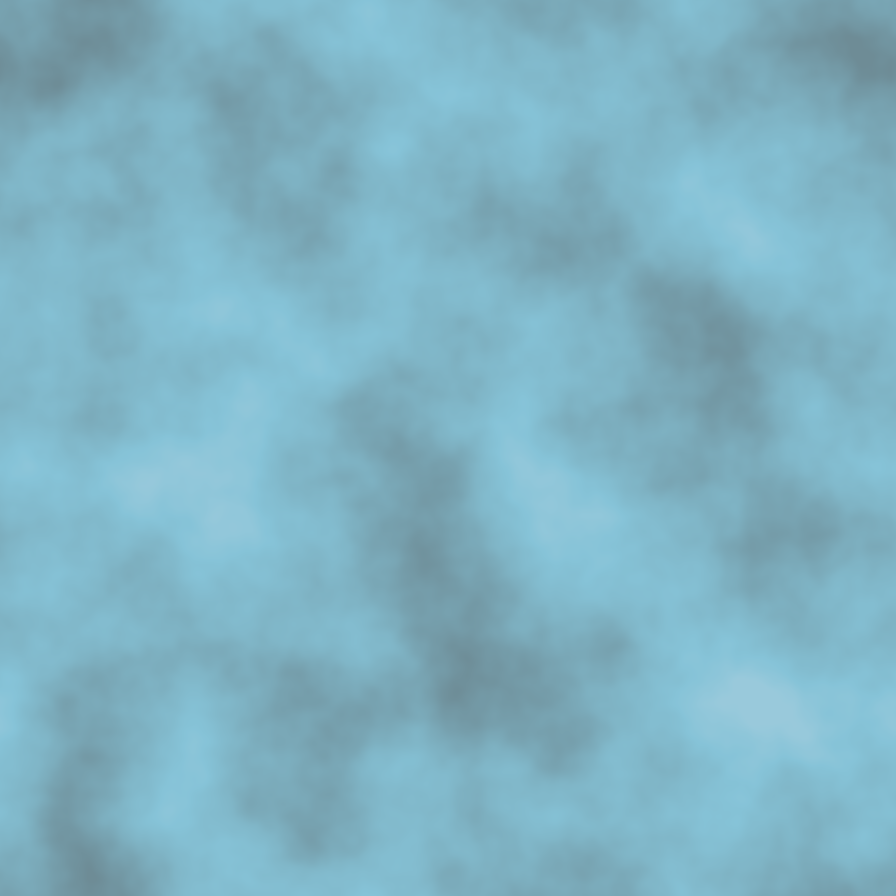
Give the GLSL for this texture, as a Shadertoy shader.

```glsl
// Soft blue-grey cloud haze that tiles in both directions.
// Wrapping gradient noise is summed over five octaves, then
// coloured with a ramp from slate through sky blue to pale blue.

// Unit gradient for a lattice cell, from an integer hash
vec2 gradient(ivec2 cell, int seed) {
    uint h = uint(cell.x) * 1597334677u ^ uint(cell.y) * 3812015801u ^ uint(seed) * 2654435769u;
    h = (h ^ (h >> 15)) * 2246822519u;
    h = (h ^ (h >> 13)) * 3266489917u;
    h ^= h >> 16;
    float angle = 6.28319 * float(h & 65535u) / 65536.0;
    return vec2(cos(angle), sin(angle));
}

// Contribution of one lattice corner, wrapped to the period
float corner(ivec2 cell, ivec2 offset, vec2 f, int period, int seed) {
    return dot(gradient((cell + offset) % period, seed), f - vec2(offset));
}

// Gradient noise repeating every "period" cells; p must not be negative
float tileNoise(vec2 p, int period, int seed) {
    ivec2 cell = ivec2(floor(p));
    vec2 f = fract(p);
    vec2 u = f * f * f * (f * (f * 6.0 - 15.0) + 10.0);
    float low = mix(corner(cell, ivec2(0, 0), f, period, seed),
                    corner(cell, ivec2(1, 0), f, period, seed), u.x);
    float high = mix(corner(cell, ivec2(0, 1), f, period, seed),
                     corner(cell, ivec2(1, 1), f, period, seed), u.x);
    return mix(low, high, u.y);
}

// Octave sum; each octave is shifted so the lattices do not line up
float clouds(vec2 uv) {
    float sum = 0.0, amplitude = 1.0;
    int period = 4;
    for (int octave = 0; octave < 5; octave++) {
        vec2 shift = fract(vec2(0.37, 0.71) * float(octave + 1));
        sum += amplitude * tileNoise(uv * float(period) + shift, period, octave + 11);
        amplitude *= 0.5;
        period *= 2;
    }
    return sum;
}

// Colour ramp from shadow to highlight
vec3 skyRamp(float t) {
    vec3 slate = vec3(0.43, 0.55, 0.59);
    vec3 haze = vec3(0.50, 0.71, 0.778);
    vec3 sky = vec3(0.525, 0.765, 0.845);
    vec3 pale = vec3(0.60, 0.79, 0.86);
    vec3 color = mix(slate, haze, clamp(t / 0.5, 0.0, 1.0));
    color = mix(color, sky, clamp((t - 0.5) / 0.25, 0.0, 1.0));
    return mix(color, pale, clamp((t - 0.75) / 0.25, 0.0, 1.0));
}

void mainImage(out vec4 fragColor, in vec2 fragCoord) {
    vec2 uv = fragCoord / iResolution.xy;
    fragColor = vec4(skyRamp(0.5 + 0.75 * clouds(uv)), 1.0);
}
```
